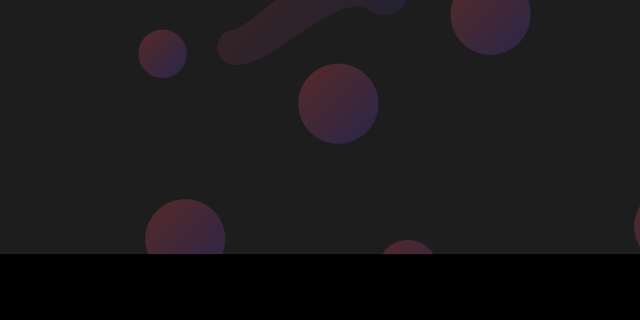
A Shadertoy shader for this background:

```glsl
const vec3 BACKDROP = vec3(0.114);
const vec3 WARM = vec3(0.31, 0.16, 0.17);
const vec3 COOL = vec3(0.19, 0.15, 0.27);
const float FLOOR_HEIGHT = 0.2057;

// Discs: centre x, centre y, radius, in canvas heights
const int DISC_COUNT = 6;
const vec3 DISCS[DISC_COUNT] = vec3[](
    vec3(0.508, 0.832, 0.0755), vec3(1.057, 0.676, 0.125),
    vec3(1.533, 0.954, 0.125), vec3(0.579, 0.2526, 0.125),
    vec3(1.2747, 0.156, 0.094), vec3(2.107, 0.2917, 0.125));

// Ribbon: cubic curve, widening from start to end
const vec2 RIBBON_START = vec2(0.734, 0.852);
const vec2 RIBBON_PULL_A = vec2(0.833, 0.852);
const vec2 RIBBON_PULL_B = vec2(1.042, 1.135);
const vec2 RIBBON_END = vec2(1.2, 1.031);
const float RADIUS_START = 0.055;
const float RADIUS_END = 0.078;
const int RIBBON_STEPS = 32;
const float RIBBON_OPACITY = 0.5;
const vec2 RIBBON_TINT_CENTRE = vec2(0.9375, 0.961);
const float RIBBON_TINT_SPAN = 0.18;

vec2 ribbonPoint(float t) {
    vec2 a = mix(RIBBON_START, RIBBON_PULL_A, t);
    vec2 b = mix(RIBBON_PULL_A, RIBBON_PULL_B, t);
    vec2 c = mix(RIBBON_PULL_B, RIBBON_END, t);
    return mix(mix(a, b, t), mix(b, c, t), t);
}

float ribbonDistance(vec2 p) {
    float nearest = 10.0;
    vec2 a = RIBBON_START;
    for (int i = 0; i < RIBBON_STEPS; i++) {
        vec2 b = ribbonPoint(float(i + 1) / float(RIBBON_STEPS));
        vec2 ab = b - a;
        float h = clamp(dot(p - a, ab) / dot(ab, ab), 0.0, 1.0);
        float t = (float(i) + h) / float(RIBBON_STEPS);
        nearest = min(nearest, length(p - a - ab * h) - mix(RADIUS_START, RADIUS_END, t));
        a = b;
    }
    return nearest;
}

// Warm at the upper left, cool at the lower right
vec3 diagonalTint(vec2 offset, float span) {
    float along = dot(offset, vec2(1.0, -1.0)) * inversesqrt(2.0) / span;
    return mix(WARM, COOL, clamp(0.5 + 0.5 * along, 0.0, 1.0));
}

float coverage(float dist, float pixel) {
    return clamp(0.5 - dist / pixel, 0.0, 1.0);
}

void mainImage(out vec4 fragColor, in vec2 fragCoord) {
    float pixel = 1.0 / iResolution.y;
    vec2 p = fragCoord * pixel;
    vec3 color = BACKDROP;

    // Translucent ribbon
    vec3 ribbonTint = diagonalTint(p - RIBBON_TINT_CENTRE, RIBBON_TINT_SPAN);
    color = mix(color, ribbonTint, RIBBON_OPACITY * coverage(ribbonDistance(p), pixel));

    // Gradient discs
    for (int i = 0; i < DISC_COUNT; i++) {
        vec2 offset = p - DISCS[i].xy;
        float radius = DISCS[i].z;
        color = mix(color, diagonalTint(offset, radius), coverage(length(offset) - radius, pixel));
    }

    // Black floor
    color *= 1.0 - coverage(p.y - FLOOR_HEIGHT, pixel);
    fragColor = vec4(color, 1.0);
}
```
